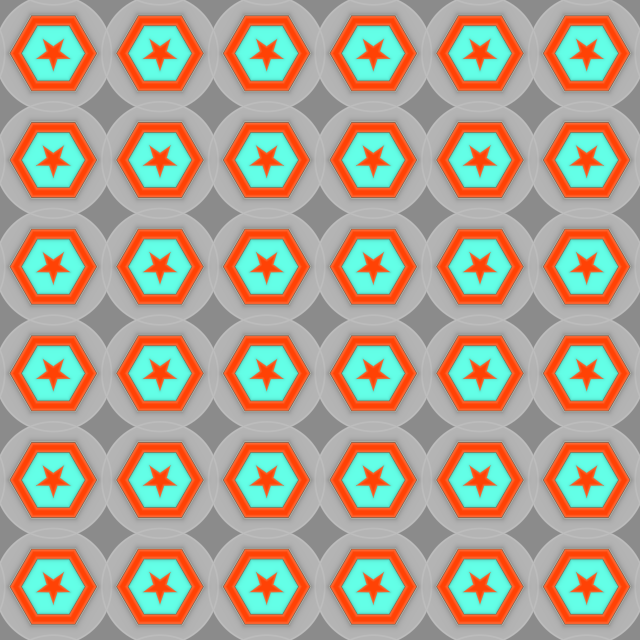
Write a Shadertoy shader that draws this pattern.

```glsl
#define REPEATS 6.0
#define DISC_RADIUS 0.553
#define RING_WIDTH 0.016
#define HEX_OUTER 0.352
#define HEX_INNER 0.259
#define STAR_RADIUS 0.166
#define STAR_RATIO 0.40
#define GROUND vec3(0.545)
#define DISC vec3(0.705)
#define ORANGE vec3(1.0, 0.26, 0.02)
#define PALE_ORANGE vec3(1.0, 0.40, 0.19)
#define AQUA vec3(0.39, 1.0, 0.905)

// Hexagon with flat top and bottom; r is the apothem
float hexagon(vec2 p, float r) {
    const vec3 k = vec3(-0.8660254, 0.5, 0.5773503);
    p = abs(p);
    p -= 2.0 * min(dot(k.xy, p), 0.0) * k.xy;
    p -= vec2(clamp(p.x, -k.z * r, k.z * r), r);
    return length(p) * sign(p.y);
}

// Five-pointed star with one tip pointing down
float star(vec2 p, float r, float ratio) {
    const float sector = 6.2831853 / 5.0;
    float a = atan(p.x, -p.y);
    a = abs(mod(a + 0.5 * sector, sector) - 0.5 * sector);
    vec2 q = length(p) * vec2(cos(a), sin(a));
    vec2 tip = vec2(r, 0.0);
    vec2 notch = r * ratio * vec2(cos(0.5 * sector), sin(0.5 * sector));
    vec2 edge = notch - tip;
    vec2 v = q - tip;
    float d = length(v - edge * clamp(dot(v, edge) / dot(edge, edge), 0.0, 1.0));
    return d * sign(edge.x * v.y - edge.y * v.x) * -1.0;
}

float fill(float d, float aa) {
    return 1.0 - smoothstep(-aa, aa, d);
}

float stroke(float d, float width, float aa) {
    return fill(abs(d) - 0.5 * width, aa);
}

// Overlapping grey discs with pale rims
vec3 discs(vec2 p, float aa) {
    float cover = 0.0;
    float rim = 0.0;
    for (int y = -1; y <= 1; y++) {
        for (int x = -1; x <= 1; x++) {
            float d = length(p - vec2(x, y)) - DISC_RADIUS;
            cover = max(cover, fill(d, aa));
            rim = max(rim, stroke(d + 0.5 * RING_WIDTH, RING_WIDTH, aa));
        }
    }
    return mix(GROUND, DISC, cover) + 0.035 * rim;
}

void mainImage(out vec4 fragColor, in vec2 fragCoord) {
    vec2 p = fract(fragCoord / iResolution.xy * REPEATS) - 0.5;
    float aa = 0.7 * REPEATS / iResolution.y;

    float outer = hexagon(p, HEX_OUTER);
    float inner = hexagon(p, HEX_INNER);
    float s = star(p, STAR_RADIUS, STAR_RATIO);

    // Ground with a soft shadow around the badge
    vec3 col = discs(p, aa);
    col *= 1.0 - 0.30 * exp(-max(outer, 0.0) / 0.022);

    // Bevelled orange frame
    float halfBand = 0.5 * (HEX_OUTER - HEX_INNER);
    float across = abs(outer + halfBand) / halfBand;
    vec3 frame = mix(ORANGE, PALE_ORANGE, smoothstep(0.25, 0.85, across));
    col = mix(col, frame, fill(outer, aa));

    // Aqua panel, darker towards its rim
    vec3 panel = AQUA * (1.0 - 0.24 * exp(min(inner, 0.0) / 0.014));
    col = mix(col, panel, fill(inner, aa));

    // Thin outlines: dark seams and a pale outer highlight
    col = mix(col, vec3(0.42, 0.30, 0.20), 0.55 * stroke(inner, 0.006, aa));
    col = mix(col, vec3(0.36, 0.30, 0.24), 0.50 * stroke(outer, 0.006, aa));
    col = mix(col, vec3(0.84, 0.86, 0.76), 0.55 * stroke(outer - 0.008, 0.005, aa));

    // Star with a paler edge and a faint shadow
    col *= 1.0 - 0.12 * exp(-max(s, 0.0) / 0.010) * fill(inner, aa);
    vec3 starColor = mix(ORANGE, vec3(0.97, 0.38, 0.16), smoothstep(-0.026, -0.004, s));
    col = mix(col, starColor, fill(s, aa));

    fragColor = vec4(col, 1.0);
}
```
